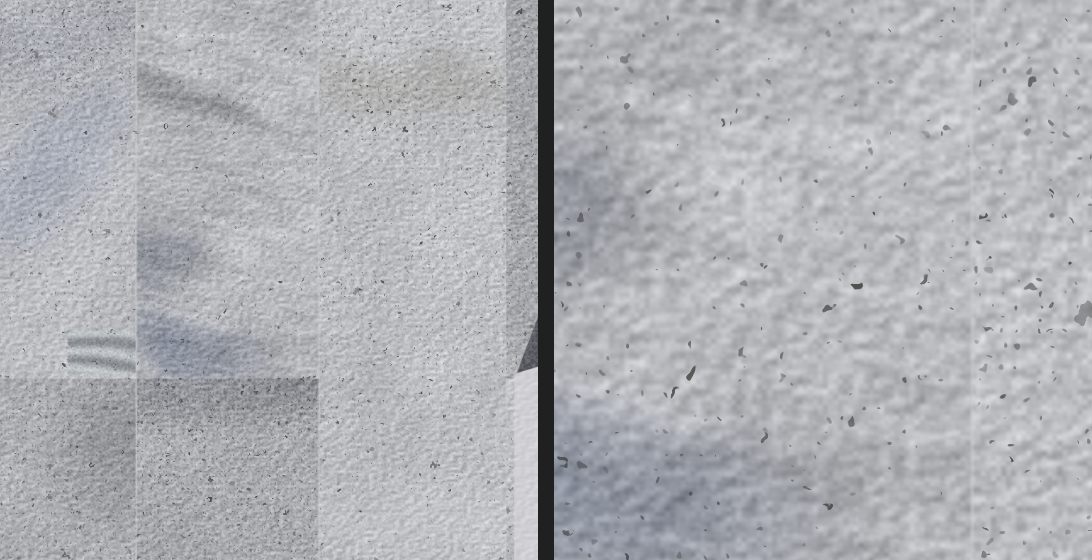
Left, the full canvas; right, a detail of the centre.
Reproduce this texture procedurally as a Shadertoy shader.

```glsl
// Weathered concrete slabs: four columns by two rows, cut by pale upright seams.
// Each slab has its own tone, pitting and streaks; soft rotated stains, layered
// specks and embossed noise add wear. Lengths are fractions of canvas height.

const vec3 SEAMS = vec3(0.2435, 0.569, 0.904);
const vec3 SEAM_STRENGTH = vec3(0.55, 0.45, 0.18);
const float SEAM_HALF_WIDTH = 0.0015;
const float ROW_EDGE = 0.324;
const float GRAIN = 0.15;
const float RELIEF = 0.13;
const vec3 CONCRETE_TINT = vec3(0.995, 1.0, 1.012);
const vec3 BLUE_SHIFT = vec3(-0.018, -0.004, 0.030);
const vec3 SEAM_COLOR = vec3(0.80, 0.80, 0.82);
const vec3 PIT_COLOR = vec3(0.23, 0.23, 0.22);
const vec3 PANEL_COLOR = vec3(0.81, 0.81, 0.83);
const vec3 WEDGE_COLOR = vec3(0.36, 0.36, 0.39);

// Slabs, bottom row then top row: tone, pit density, streak amount.
const vec3 SLABS[8] = vec3[8](
    vec3(0.685, 0.50, 0.40), vec3(0.675, 0.75, 0.10),
    vec3(0.735, 0.28, 0.10), vec3(0.740, 0.20, 0.00),
    vec3(0.745, 0.25, 0.10), vec3(0.720, 0.16, 1.00),
    vec3(0.745, 0.36, 0.15), vec3(0.670, 0.60, 0.10));

// Stain shapes: centre, radii. Stain looks: darkening, blueness, pits, angle.
const int STAINS = 9;
const vec4 STAIN_SHAPE[STAINS] = vec4[STAINS](
    vec4(0.06, 0.93, 0.24, 0.12), vec4(0.06, 0.66, 0.20, 0.08),
    vec4(0.30, 0.835, 0.14, 0.03), vec4(0.25, 0.53, 0.11, 0.06),
    vec4(0.33, 0.38, 0.13, 0.06), vec4(0.74, 0.85, 0.28, 0.06),
    vec4(0.22, 0.22, 0.11, 0.14), vec4(0.42, 0.31, 0.30, 0.06),
    vec4(0.76, 0.05, 0.24, 0.09));
const vec4 STAIN_LOOK[STAINS] = vec4[STAINS](
    vec4(0.06, 0.4, 0.55, 0.0), vec4(0.05, 1.0, 0.05, 0.75),
    vec4(0.12, 0.1, 0.25, -0.35), vec4(0.11, 0.6, 0.15, -0.1),
    vec4(0.16, 1.2, 0.10, -0.25), vec4(0.06, -0.4, 0.0, 0.0),
    vec4(0.09, 0.1, 0.05, -0.2), vec4(0.10, 0.3, 0.20, 0.0),
    vec4(-0.04, 0.1, -0.22, 0.1));

vec3 hash3(vec2 p) {
    vec3 q = fract(p.xyx * vec3(0.1031, 0.1030, 0.0973));
    q += dot(q, q.yxz + 33.33);
    return fract((q.xxy + q.yzz) * q.zyx);
}

float noise(vec2 p) {
    vec2 i = floor(p), f = fract(p);
    f = f * f * (3.0 - 2.0 * f);
    return mix(mix(hash3(i).x, hash3(i + vec2(1, 0)).x, f.x),
               mix(hash3(i + vec2(0, 1)).x, hash3(i + 1.0).x, f.x), f.y);
}

float fbm(vec2 p) {
    float sum = 0.0, amp = 0.5;
    for (int i = 0; i < 4; i++, amp *= 0.5) {
        sum += amp * noise(p);
        p = mat2(1.6, 1.2, -1.2, 1.6) * p + 7.3;
    }
    return sum;
}

mat2 rotation(float a) { return mat2(cos(a), -sin(a), sin(a), cos(a)); }

// Coverage of irregular pits, one candidate per jittered grid cell.
float pits(vec2 p, float cells, float density, float px) {
    vec2 q = p * cells + 0.35 * vec2(noise(p * 260.0), noise(p * 260.0 + 41.0));
    vec2 id = floor(q);
    vec3 rnd = hash3(id + cells), shape = hash3(id + cells + 113.0);
    vec2 d = rotation(6.283 * shape.x) * (fract(q) - 0.3 - 0.4 * rnd.xy);
    float size = mix(0.09, 0.25, shape.y * shape.y);
    float dist = length(d * vec2(1.0, 1.0 + shape.z)) - size;
    float soft = px * cells;
    return step(rnd.z, density) * mix(0.4, 1.0, shape.z) * smoothstep(soft, -soft, dist);
}

void mainImage(out vec4 fragColor, in vec2 fragCoord) {
    float px = 1.0 / iResolution.y;
    vec2 p = fragCoord * px;
    float top = smoothstep(-px, px, p.y - ROW_EDGE);
    float column = dot(step(SEAMS, vec3(p.x)), vec3(1.0));
    vec3 slab = mix(SLABS[int(column)], SLABS[int(column) + 4], top);
    float cloud = fbm(p * 9.0 + column * 17.0);

    // Stains stay inside the slab that holds their centre.
    float tone = slab.x + 0.10 * (cloud - 0.47), blue = 0.1, density = slab.y;
    for (int i = 0; i < STAINS; i++) {
        vec4 s = STAIN_SHAPE[i], look = STAIN_LOOK[i];
        float home = dot(step(SEAMS, vec3(s.x)), vec3(1.0));
        float inside = (home == column ? 1.0 : 0.0) * (s.y > ROW_EDGE ? top : 1.0 - top);
        vec2 d = rotation(look.w) * (p - s.xy) / s.zw + 0.9 * (cloud - 0.47);
        float w = inside * exp(-pow(dot(d, d), 1.5));
        tone -= w * look.x;
        blue += w * look.y;
        density += w * look.z;
    }

    // Wavy streaks, fine grain and relief lit from the upper left.
    vec2 flow = rotation(-0.2) * p + 0.03 * vec2(0.0, cloud);
    tone += slab.z * 0.16 * (fbm(flow * vec2(16.0, 95.0)) - 0.47);
    vec2 bump = p * vec2(125.0, 185.0);
    float relief = noise(bump) - noise(bump + vec2(-0.45, 0.55));
    float grain = noise(p * 330.0) - 0.5;
    tone += RELIEF * relief + GRAIN * grain * (0.45 + 0.6 * density);
    vec3 color = tone * CONCRETE_TINT + blue * BLUE_SHIFT;

    // Layered ripple at the foot of the first upper slab.
    vec2 r = (p - vec2(0.118, 0.372)) / vec2(0.125, 0.042);
    float ripple = smoothstep(0.0, 0.05, r.x) * step(r.x, 1.0) * smoothstep(1.0, 0.8, abs(r.y));
    float wave = sin(9.0 * r.y - 2.2 * r.x * r.y + 2.0 * r.x * r.x + 2.0 * cloud);
    color = mix(color, vec3(0.63, 0.65, 0.67) + 0.13 * wave + 0.12 * grain, 0.85 * ripple);

    // Pits from broad and rare to small and common.
    float clump = density * (0.5 + cloud);
    float pit = pits(p, 38.0, 0.20 * clump, px);
    pit = max(pit, pits(p, 75.0, 0.45 * clump, px));
    pit = max(pit, 0.75 * pits(p, 135.0, 0.65 * clump, px));
    color = mix(color, PIT_COLOR, 0.85 * pit);

    // Pale upright seams.
    vec3 line = smoothstep(vec3(SEAM_HALF_WIDTH + px), vec3(0.0), abs(p.x - SEAMS));
    color = mix(color, SEAM_COLOR, dot(line, SEAM_STRENGTH));

    // Pale panel in the lower right corner with a dark wedge above it.
    float lid = p.y - 0.332 - 0.3 * (p.x - 0.918);
    float wedge = smoothstep(-px, px, p.x - 0.922 - 0.38 * (p.y - 0.332)) * smoothstep(-px, px, lid);
    float panel = smoothstep(-px, px, p.x - 0.918) * smoothstep(px, -px, lid);
    color = mix(color, WEDGE_COLOR + 0.15 * grain, wedge);
    color = mix(color, PANEL_COLOR + 0.07 * relief, panel);
    fragColor = vec4(clamp(color, 0.0, 1.0), 1.0);
}
```
